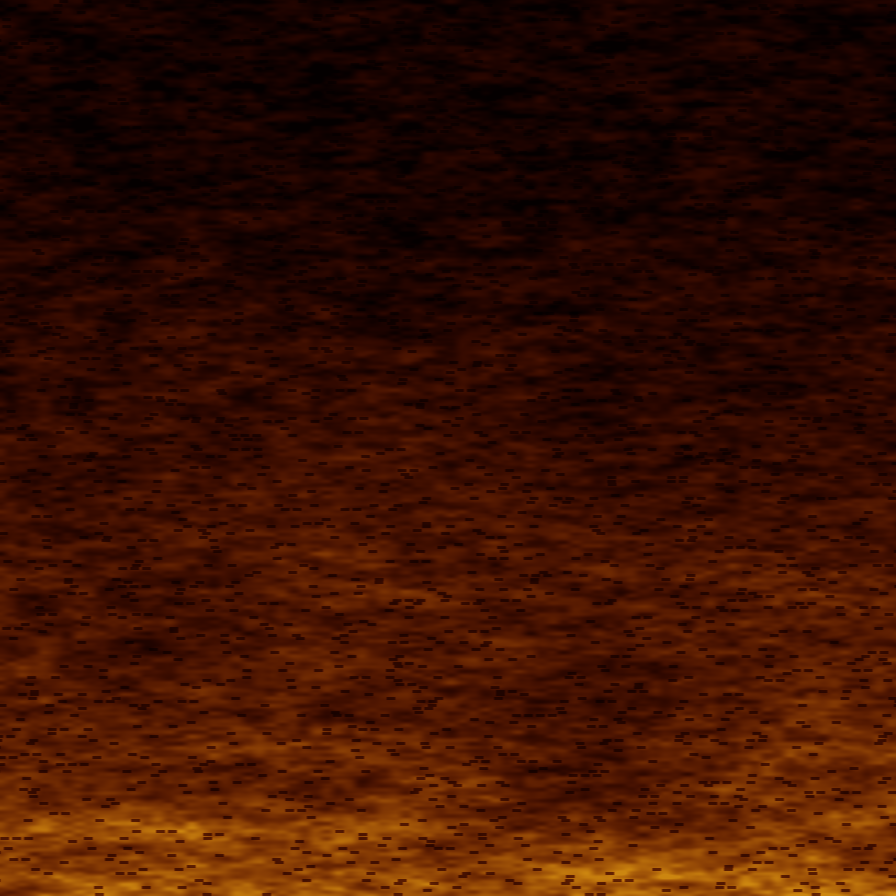
A WebGL 1 fragment shader for this texture:

```glsl
precision highp float;
uniform vec2 u_resolution;

float hash(vec2 p) {
    vec3 q = fract(vec3(p.xyx) * 0.1031);
    q += dot(q, q.yzx + 33.33);
    return fract((q.x + q.y) * q.z);
}

float valueNoise(vec2 p) {
    vec2 cell = floor(p);
    vec2 f = fract(p);
    f = f * f * (3.0 - 2.0 * f);
    float low = mix(hash(cell), hash(cell + vec2(1.0, 0.0)), f.x);
    float high = mix(hash(cell + vec2(0.0, 1.0)), hash(cell + vec2(1.0, 1.0)), f.x);
    return mix(low, high, f.y);
}

// Soft elliptical patch
float patchAt(vec2 p, vec2 center, vec2 radius) {
    vec2 d = (p - center) / radius;
    return exp(-dot(d, d));
}

// Horizontal fibres, centred on zero
float fibres(vec2 p) {
    float sum = 0.0;
    vec2 scale = vec2(22.0, 92.0);
    float weight = 0.8;
    for (int i = 0; i < 3; i++) {
        sum += weight * (valueNoise(p * scale + float(i) * 37.0) - 0.5);
        scale *= vec2(1.9, 1.6);
        weight *= 0.95;
    }
    return sum;
}

// Short dark dashes laid out in thin rows
float dashes(vec2 p) {
    float row = floor(p.y * 256.0);
    float along = p.x * 75.0 + 9.0 * hash(vec2(row, 7.0));
    float chance = hash(vec2(floor(along), row + 300.0));
    float x = abs(fract(along) - 0.5);
    float y = abs(fract(p.y * 256.0) - 0.5);
    return step(0.88, chance) * (1.0 - smoothstep(0.25, 0.48, x))
        * (1.0 - smoothstep(0.35, 0.5, y));
}

void main() {
    vec2 uv = gl_FragCoord.xy / u_resolution;

    // Vertical heat falloff
    float heat = 0.08 + 0.21 * (1.0 - smoothstep(0.25, 0.9, uv.y))
        + 0.29 * exp(-uv.y / 0.11);

    // Broad glows and shadows
    heat += 0.13 * patchAt(uv, vec2(0.22, 0.072), vec2(0.19, 0.012));
    heat += 0.10 * patchAt(uv, vec2(0.75, 0.015), vec2(0.18, 0.022));
    heat += 0.06 * patchAt(uv, vec2(0.25, 0.19), vec2(0.16, 0.035));
    heat += 0.08 * patchAt(uv, vec2(0.95, 0.13), vec2(0.12, 0.08));
    heat += 0.06 * patchAt(uv, vec2(0.88, 0.36), vec2(0.20, 0.06));
    heat += 0.04 * patchAt(uv, vec2(0.47, 0.40), vec2(0.13, 0.05));
    heat -= 0.11 * patchAt(uv, vec2(0.64, 0.12), vec2(0.09, 0.04));
    heat -= 0.08 * patchAt(uv, vec2(0.65, 0.23), vec2(0.18, 0.05));
    heat -= 0.07 * patchAt(uv, vec2(0.17, 0.29), vec2(0.15, 0.06));
    heat -= 0.04 * patchAt(uv, vec2(0.78, 0.53), vec2(0.22, 0.10));
    heat *= 1.0 + 0.35 * (valueNoise(uv * vec2(9.0, 24.0)) - 0.5);

    // Streaked grain
    heat += fibres(uv) * (0.10 + 0.24 * heat);
    heat *= 1.0 - 0.5 * dashes(uv);
    heat = clamp(heat, 0.015, 0.8);

    // Ember ramp from black through rust to gold
    gl_FragColor = vec4(heat, 0.8 * pow(heat, 1.9), 0.12 * heat * heat * heat, 1.0);
}
```
